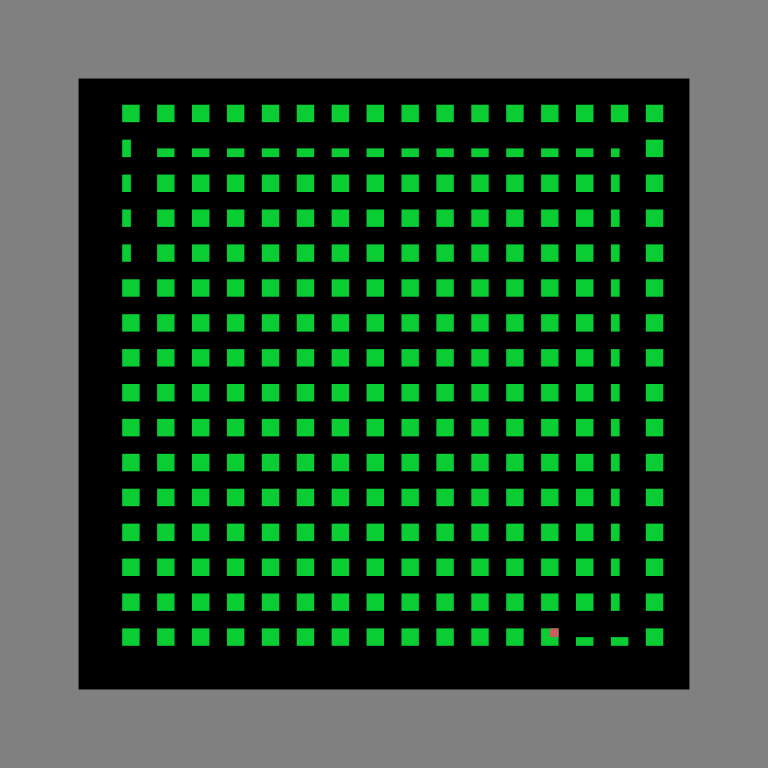
A WebGL 2 fragment shader for this pattern:

```glsl
#version 300 es
precision highp float;

uniform vec2 u_resolution;
out vec4 fragColor;

// Lengths are in grid units; the canvas is UNITS wide and high.
const float UNITS = 88.0;
const float PANEL_MARGIN = 9.0;
const float GRID_START = 14.0;
const float PITCH = 4.0;
const float SQUARE = 2.0;
const float CUT_SIZE = 1.0;
const float COUNT = 16.0;

// Column and row indices of the clipped squares, from the lower left.
const float CUT_COLUMN = 14.0;
const float CUT_ROW = 14.0;
const float LEFT_CUT_FROM = 11.0;
const float BASE_CUT_FROM = 13.0;
const vec2 MARK_CELL = vec2(12.0, 0.0);

const vec3 BORDER_GRAY = vec3(0.5);
const vec3 PANEL_BLACK = vec3(0.0);
const vec3 SQUARE_GREEN = vec3(0.04, 0.80, 0.20);
const vec3 MARK_RED = vec3(0.80, 0.36, 0.38);

// Fraction of the pixel at p that lies inside the box.
float boxCoverage(vec2 p, vec2 low, vec2 high, vec2 pixel) {
    vec2 overlap = min(p + 0.5 * pixel, high) - max(p - 0.5 * pixel, low);
    vec2 part = clamp(overlap / pixel, 0.0, 1.0);
    return part.x * part.y;
}

bool within(float value, float first, float last) {
    return value >= first && value <= last;
}

// Clipped squares keep their left or lower half.
vec2 squareSize(vec2 cell) {
    bool narrow = (cell.x == 0.0 && within(cell.y, LEFT_CUT_FROM, CUT_ROW))
               || (cell.x == CUT_COLUMN && within(cell.y, 1.0, CUT_ROW));
    bool low = (cell.y == CUT_ROW && within(cell.x, 1.0, CUT_COLUMN))
            || (cell.y == 0.0 && within(cell.x, BASE_CUT_FROM, CUT_COLUMN));
    return vec2(narrow ? CUT_SIZE : SQUARE, low ? CUT_SIZE : SQUARE);
}

void main() {
    vec2 pixel = UNITS / u_resolution;
    vec2 p = gl_FragCoord.xy * pixel;

    // Panel inside the border
    float panel = boxCoverage(p, vec2(PANEL_MARGIN), vec2(UNITS - PANEL_MARGIN), pixel);
    vec3 color = mix(BORDER_GRAY, PANEL_BLACK, panel);

    // Grid of squares, each centred in its cell
    vec2 gridPos = p - GRID_START;
    vec2 cell = floor((gridPos + 0.5 * (PITCH - SQUARE)) / PITCH);
    vec2 local = gridPos - cell * PITCH;
    if (within(cell.x, 0.0, COUNT - 1.0) && within(cell.y, 0.0, COUNT - 1.0)) {
        float square = boxCoverage(local, vec2(0.0), squareSize(cell), pixel);
        color = mix(color, SQUARE_GREEN, square);
    }

    // Red quarter in one square
    if (cell == MARK_CELL) {
        float mark = boxCoverage(local, vec2(CUT_SIZE), vec2(SQUARE), pixel);
        color = mix(color, MARK_RED, mark);
    }

    fragColor = vec4(color, 1.0);
}
```
